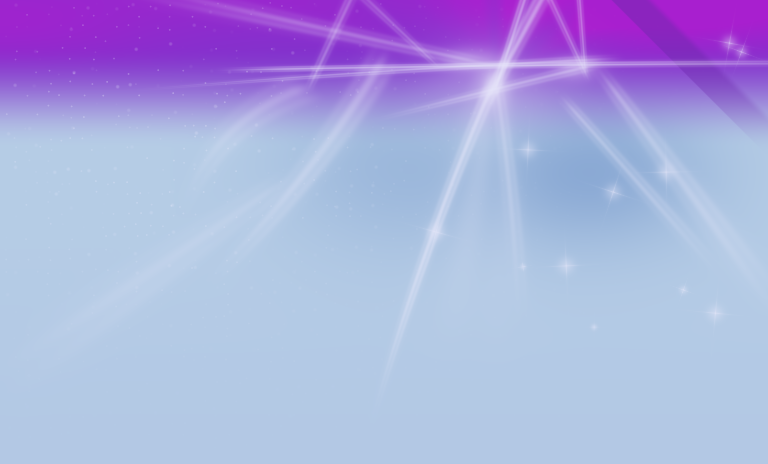
Write a Shadertoy shader that draws this background.

```glsl
// Violet-to-sky backdrop with light beams fanning from a bright hub, sparkles and dust.

const vec3 SKY = vec3(0.71, 0.80, 0.90);
const vec3 SKY_LOW = vec3(0.70, 0.785, 0.895);
const vec3 SHADE = vec3(0.49, 0.62, 0.81);
const vec3 VIOLET = vec3(0.50, 0.20, 0.80);
const vec3 MAGENTA = vec3(0.66, 0.12, 0.81);
const vec3 BAND = vec3(0.43, 0.16, 0.68);
const vec3 LIGHT = vec3(0.91, 0.91, 0.98);
const vec2 HUB = vec2(1.063, 0.817);
const vec2 SIDE_HUB = vec2(1.240, 0.853);
const float DESIGN_ASPECT = 1.652;
const float DUST_GAIN = 0.38;
const int STARS = 11;
// Sparkle centre and arm length
const vec3 STAR[STARS] = vec3[](
    vec3(1.319, 0.586, 0.060), vec3(1.433, 0.629, 0.065), vec3(1.218, 0.427, 0.060),
    vec3(1.539, 0.325, 0.058), vec3(0.938, 0.500, 0.065), vec3(1.470, 0.375, 0.030),
    vec3(1.569, 0.907, 0.055), vec3(1.595, 0.888, 0.045), vec3(1.136, 0.677, 0.060),
    vec3(1.125, 0.425, 0.022), vec3(1.278, 0.295, 0.022));

float hash(vec2 p) {
    vec3 q = fract(p.xyx * 0.1031);
    q += dot(q, q.yzx + 33.33);
    return fract((q.x + q.y) * q.z);
}

float noise(float x) {
    float i = floor(x);
    return mix(hash(vec2(i, 7.0)), hash(vec2(i + 1.0, 7.0)), smoothstep(0.0, 1.0, x - i));
}

float blob(vec2 p, vec2 centre, vec2 radius) {
    vec2 q = (p - centre) / radius;
    return exp(-dot(q, q));
}

// Bowed, tapering beam from a to b; width.x and width.y are its end widths
float beam(vec2 p, vec2 a, vec2 b, vec2 width, float bow) {
    vec2 d = b - a;
    float len = length(d);
    float t = dot(p - a, d) / (len * len);
    float off = dot(p - a, vec2(-d.y, d.x)) / len - bow * 4.0 * t * (1.0 - t);
    float x = off / mix(width.x, width.y, clamp(t, 0.0, 1.0));
    float fibres = 0.8 + 0.2 * cos(x * 6.0 + t * 3.0);
    return exp(-x * x) * fibres * smoothstep(0.0, 0.12, t) * (1.0 - smoothstep(0.45, 1.0, t));
}

float sparkle(vec2 p, float size, float angle) {
    float c = cos(angle), s = sin(angle);
    vec2 q = abs(mat2(c, s, -s, c) * p) / size;
    float arms = exp(-q.y * 45.0 - q.x * 3.0) + exp(-q.x * 45.0 - q.y * 3.0);
    return 0.5 * arms + 0.4 * exp(-dot(q, q) * 14.0);
}

float dust(vec2 p, float cells) {
    vec2 id = floor(p * cells);
    vec2 centre = 0.25 + 0.5 * vec2(hash(id), hash(id + 31.7));
    float level = smoothstep(0.55, 1.0, hash(id + 77.1));
    float r = length(fract(p * cells) - centre);
    return level * (1.0 - smoothstep(0.02, 0.13, r));
}

vec3 backdrop(vec2 p) {
    vec3 col = mix(SKY_LOW, SKY, smoothstep(0.0, 0.6, p.y));
    col = mix(col, SHADE, 0.75 * blob(p, vec2(1.27, 0.63), vec2(0.25, 0.16)));
    col = mix(col, SHADE, 0.42 * blob(p, vec2(0.85, 0.64), vec2(0.25, 0.18)));

    // Violet top, tinted by broad wedges around the hub
    vec2 d = p - HUB;
    float wedge = noise(atan(d.x, d.y) * 5.0 + 20.0);
    float heat = smoothstep(0.83, 1.02, p.y) * (0.35 + 0.65 * wedge);
    heat += 0.65 * blob(p, vec2(1.42, 0.98), vec2(0.30, 0.10));
    heat += 0.45 * blob(p, vec2(0.0, 0.94), vec2(0.35, 0.09));
    vec3 top = mix(VIOLET, MAGENTA, clamp(heat, 0.0, 1.0));
    col = mix(col, top, smoothstep(0.68, 0.90, p.y));

    // Diagonal translucent band at the upper right
    float s = p.x + p.y;
    float band = smoothstep(2.313, 2.318, s) * (1.0 - smoothstep(2.385, 2.41, s));
    return mix(col, BAND, 0.5 * band * smoothstep(0.66, 0.90, p.y));
}

float beams(vec2 p) {
    // Downward fan
    float l = 0.85 * beam(p, vec2(1.078, 0.86), vec2(0.795, 0.07), vec2(0.014, 0.007), -0.014);
    l += 0.35 * beam(p, vec2(1.063, 0.85), vec2(1.125, 0.28), vec2(0.012, 0.020), 0.008);
    l += 0.22 * beam(p, vec2(1.06, 0.87), vec2(1.00, 0.18), vec2(0.030, 0.130), 0.0);
    l += 0.42 * beam(p, vec2(1.20, 0.80), vec2(1.58, 0.38), vec2(0.010, 0.018), 0.0);
    l += 0.45 * beam(p, vec2(1.28, 0.86), vec2(1.72, 0.28), vec2(0.012, 0.035), 0.0);
    // Curved veils on the left
    l += 0.50 * beam(p, vec2(0.84, 0.90), vec2(0.43, 0.37), vec2(0.030, 0.016), 0.026);
    l += 0.32 * beam(p, vec2(0.68, 0.82), vec2(0.39, 0.53), vec2(0.035, 0.016), -0.050);
    l += 0.22 * beam(p, vec2(0.64, 0.63), vec2(-0.05, 0.14), vec2(0.018, 0.060), 0.0);
    // Flat streaks through the hub
    l += 0.75 * beam(p, vec2(0.45, 0.848), vec2(2.10, 0.865), vec2(0.005, 0.006), 0.005);
    l += 0.55 * beam(p, vec2(1.35, 0.875), vec2(0.25, 0.802), vec2(0.008, 0.003), -0.005);
    l += 0.50 * beam(p, vec2(1.30, 0.865), vec2(0.78, 0.735), vec2(0.010, 0.006), 0.0);
    l += 0.40 * beam(p, vec2(1.08, 0.855), vec2(0.20, 1.04), vec2(0.010, 0.022), 0.0);
    // Upward shafts
    l += 0.80 * beam(p, vec2(1.04, 0.77), vec2(1.25, 1.17), vec2(0.012, 0.016), 0.0);
    l += 0.70 * beam(p, vec2(1.06, 0.79), vec2(1.18, 1.17), vec2(0.007, 0.010), 0.0);
    l += 0.45 * beam(p, vec2(1.26, 0.83), vec2(1.23, 1.20), vec2(0.005, 0.007), 0.0);
    l += 0.40 * beam(p, vec2(1.27, 0.82), vec2(1.09, 1.20), vec2(0.006, 0.010), 0.0);
    l += 0.40 * beam(p, vec2(0.66, 0.80), vec2(0.82, 1.15), vec2(0.008, 0.012), 0.0);
    l += 0.30 * beam(p, vec2(0.95, 0.85), vec2(0.68, 1.10), vec2(0.006, 0.012), 0.0);
    return l;
}

void mainImage(out vec4 fragColor, in vec2 fragCoord) {
    vec2 p = fragCoord / iResolution.xy * vec2(DESIGN_ASPECT, 1.0);
    float light = beams(p);

    // Hub glows
    light += 0.55 * blob(p, HUB, vec2(0.030, 0.045)) + 0.28 * blob(p, HUB, vec2(0.15, 0.10));
    light += 0.40 * blob(p, SIDE_HUB, vec2(0.045, 0.025));
    light += 0.35 * blob(p, vec2(1.01, 0.87), vec2(0.055, 0.025));

    // Sparkles and drifting dust
    for (int i = 0; i < STARS; i++) {
        float angle = 0.7 * hash(vec2(float(i), 3.0)) - 0.2;
        light += sparkle(p - STAR[i].xy, STAR[i].z, angle);
    }
    float drift = blob(p, vec2(0.35, 0.72), vec2(0.55, 0.38));
    light += DUST_GAIN * drift * (dust(p, 42.0) + 0.7 * dust(p + 4.3, 23.0));

    vec3 col = mix(backdrop(p), LIGHT, 1.0 - exp(-1.15 * light));
    fragColor = vec4(col, 1.0);
}
```
